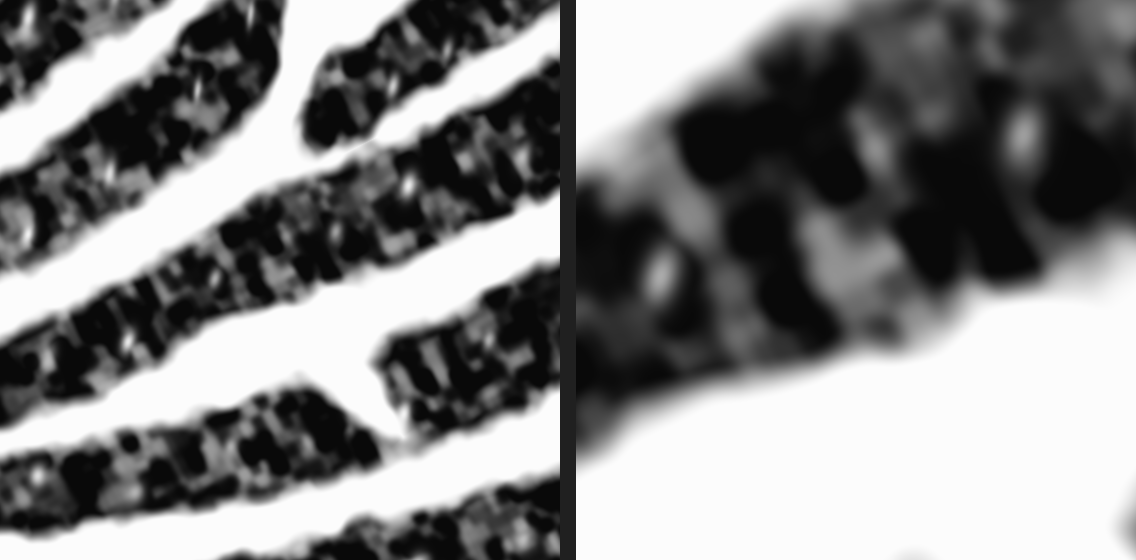
Left: the whole. Right: its middle third, enlarged.
This pattern is drawn by a WebGL 2 fragment shader. Its source:

```glsl
#version 300 es
precision highp float;
// Enlarged fingerprint: six rough black ridges climb across white valleys.
// Each ridge is a band around a quadratic curve, with rounded ends, soft
// uneven borders, blurred grey mottling and hashed pores along its middle.

uniform vec2 u_resolution;
out vec4 fragColor;

float hash(vec2 p) {
    vec3 q = fract(p.xyx * 0.1031);
    q += dot(q, q.yzx + 33.33);
    return fract((q.x + q.y) * q.z);
}

// Value noise with a smooth second derivative
float noise(vec2 p) {
    vec2 cell = floor(p), f = fract(p);
    f = f * f * f * (f * (f * 6.0 - 15.0) + 10.0);
    return mix(mix(hash(cell), hash(cell + vec2(1, 0)), f.x),
               mix(hash(cell + vec2(0, 1)), hash(cell + vec2(1, 1)), f.x), f.y);
}

float smoothMax(float a, float b, float k) {
    float h = max(k - abs(a - b), 0.0) / k;
    return max(a, b) + 0.25 * h * h * k;
}

// Per ridge: height, slope and bend of its curve, then half width at the left
const vec4 CURVES[6] = vec4[6](
    vec4( 0.91, 0.75, 0.00, 0.088),
    vec4( 0.595, 0.50, 0.60, 0.078),
    vec4( 0.41, 0.68, 0.00, 0.046),
    vec4( 0.321, 0.46, 0.00, 0.070),
    vec4( 0.112, 0.10, 0.21, 0.067),
    vec4(-0.19, 0.24, 0.00, 0.070));

// Horizontal reach of each ridge before its rounded end
const vec2 SPANS[6] = vec2[6](
    vec2(-1, 2), vec2(-1, 0.45), vec2(0.595, 2),
    vec2(-1, 2), vec2(-1, 2), vec2(-1, 2));

// Tapered white break, wide at its upper end
float breakDistance(vec2 p) {
    vec2 top = vec2(0.60, 0.36), axis = vec2(0.12, -0.14);
    float t = clamp(dot(p - top, axis) / dot(axis, axis), 0.0, 1.0);
    return length(p - top - axis * t) - mix(0.068, 0.016, t);
}

// Soft bright spot, one per cell along a ridge
float pore(vec2 along, float halfWidth, float seed) {
    float cell = floor(along.x / 0.18);
    vec2 id = vec2(cell + 17.0, seed * 7.0 + 3.0);
    vec2 center = vec2((cell + 0.25 + 0.5 * hash(id)) * 0.18,
                       (hash(id + 41.0) - 0.5) * halfWidth);
    vec2 q = (along - center) * vec2(1.0, 0.8) / (0.012 + 0.004 * hash(id + 83.0));
    return (0.5 + 0.5 * hash(id + 59.0)) * exp(-dot(q, q));
}

void main() {
    vec2 p = gl_FragCoord.xy / u_resolution;

    // Nearest ridge and its pores
    float ridge = 1.0, pores = 0.0;
    for (int i = 0; i < 6; i++) {
        vec4 c = CURVES[i];
        float stretch = length(vec2(1.0, c.y + 2.0 * c.z * p.x));
        float center = c.x + p.x * (c.y + c.z * p.x);
        center += 0.012 * sin(9.5 * (p.x - 0.3)) * float(i == 3);
        float across = (p.y - center) / stretch;
        float past = max(max(SPANS[i].x - p.x, p.x - SPANS[i].y), 0.0) * stretch;
        float halfWidth = c.w + 0.04 * p.x;
        ridge = min(ridge, length(vec2(across, past)) - halfWidth);
        pores = max(pores, pore(vec2(p.x * stretch, across), halfWidth, float(i)));
    }
    ridge = smoothMax(ridge, -breakDistance(p), 0.04);

    // Uneven, blurred border
    ridge += 0.024 * (noise(p * 17.0 + 5.0) - 0.5) + 0.012 * (noise(p * 32.0 + 70.0) - 0.5);
    float paper = smoothstep(-0.019, 0.017, ridge);

    // Blurred mottling, slightly stretched across the ridges
    vec2 grain = mat2(0.88, -0.47, 0.47, 0.88) * p;
    float mottle = 0.65 * noise(grain * vec2(33.0, 25.0) + 20.0)
                 + 0.35 * noise(grain.yx * vec2(42.0, 46.0) + 90.0);
    float ink = 0.035 + 0.62 * smoothstep(0.34, 1.0, mottle);
    ink = mix(ink, 0.95, pores);

    fragColor = vec4(vec3(mix(ink, 0.99, paper)), 1.0);
}
```
